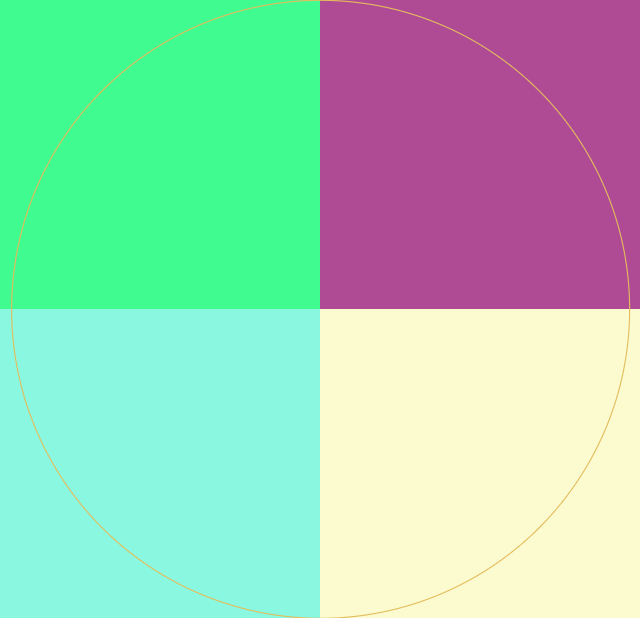
Reproduce this background procedurally as a Shadertoy shader.

```glsl
// Four flat colour quadrants meeting at the centre, under one thin gold ring.
// Smoothed half-plane steps blend the quadrants; the ring is a circle
// distance function whose diameter equals the canvas height.

// Coverage of the region where the signed distance d is positive.
float coverage(float d, float pixel) {
    return clamp(d / pixel + 0.5, 0.0, 1.0);
}

void mainImage(out vec4 fragColor, in vec2 fragCoord) {
    // Centred coordinates in units of the canvas height
    vec2 p = (fragCoord - 0.5 * iResolution.xy) / iResolution.y;
    float pixel = 1.0 / iResolution.y;

    // Quadrants
    vec3 green  = vec3(0.25, 0.985, 0.565);
    vec3 purple = vec3(0.685, 0.29, 0.585);
    vec3 aqua   = vec3(0.54, 0.97, 0.88);
    vec3 cream  = vec3(0.99, 0.98, 0.81);
    float right = coverage(p.x, pixel);
    float upper = coverage(p.y, pixel);
    vec3 colour = mix(mix(aqua, cream, right), mix(green, purple, right), upper);

    // Hairline ring
    vec3 gold = vec3(0.89, 0.74, 0.36);
    float ringDistance = abs(length(p - vec2(0.001, -0.0005)) - 0.5);
    float ring = coverage(0.0009 - ringDistance, pixel);
    colour = mix(colour, gold, ring);

    fragColor = vec4(colour, 1.0);
}
```
